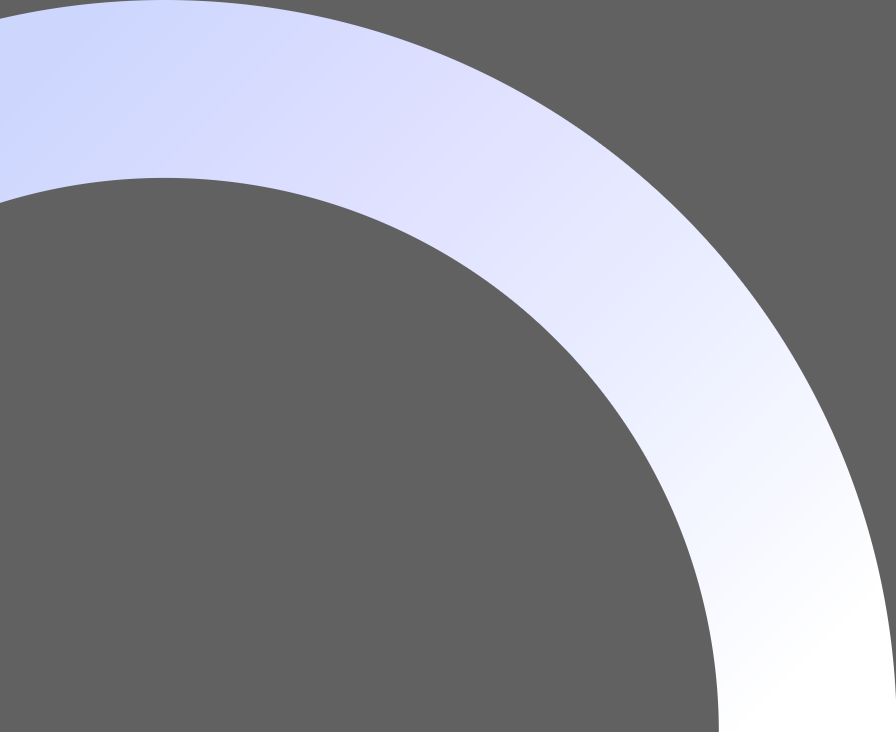
A WebGL 1 fragment shader for this background:

```glsl
precision highp float;
// A broad arc on flat grey, shaded diagonally from periwinkle to white.

uniform vec2 u_resolution;

#define ARC_CENTER vec2(0.225, 0.0)
#define OUTER_RADIUS 1.0
#define INNER_RADIUS 0.757
#define GREY vec3(0.38)
#define PERIWINKLE vec3(0.804, 0.842, 0.996)
#define LAVENDER vec3(0.870, 0.876, 1.0)
#define PALE_BLUE vec3(0.912, 0.926, 1.0)
#define WHITE vec3(1.0)
#define GRADIENT_STOPS vec4(0.16, 0.73, 1.28, 2.02)

// Blend weight between two gradient stops
float ramp(float start, float end, float t) {
  return clamp((t - start) / (end - start), 0.0, 1.0);
}

// Four-stop colour gradient
vec3 arcColor(float t) {
  vec4 s = GRADIENT_STOPS;
  vec3 color = mix(PERIWINKLE, LAVENDER, ramp(s.x, s.y, t));
  color = mix(color, PALE_BLUE, ramp(s.y, s.z, t));
  return mix(color, WHITE, ramp(s.z, s.w, t));
}

// Signed distance to a ring, negative inside
float ringDistance(vec2 p, float inner, float outer) {
  return abs(length(p) - 0.5 * (inner + outer)) - 0.5 * (outer - inner);
}

void main() {
  // Canvas height is one unit
  vec2 p = gl_FragCoord.xy / u_resolution.y;
  float pixel = 1.0 / u_resolution.y;

  // Antialiased ring coverage
  float edge = ringDistance(p - ARC_CENTER, INNER_RADIUS, OUTER_RADIUS);
  float coverage = clamp(0.5 - edge / pixel, 0.0, 1.0);

  // Gradient runs from top left to bottom right
  float diagonal = p.x + 1.0 - p.y;
  gl_FragColor = vec4(mix(GREY, arcColor(diagonal), coverage), 1.0);
}
```
